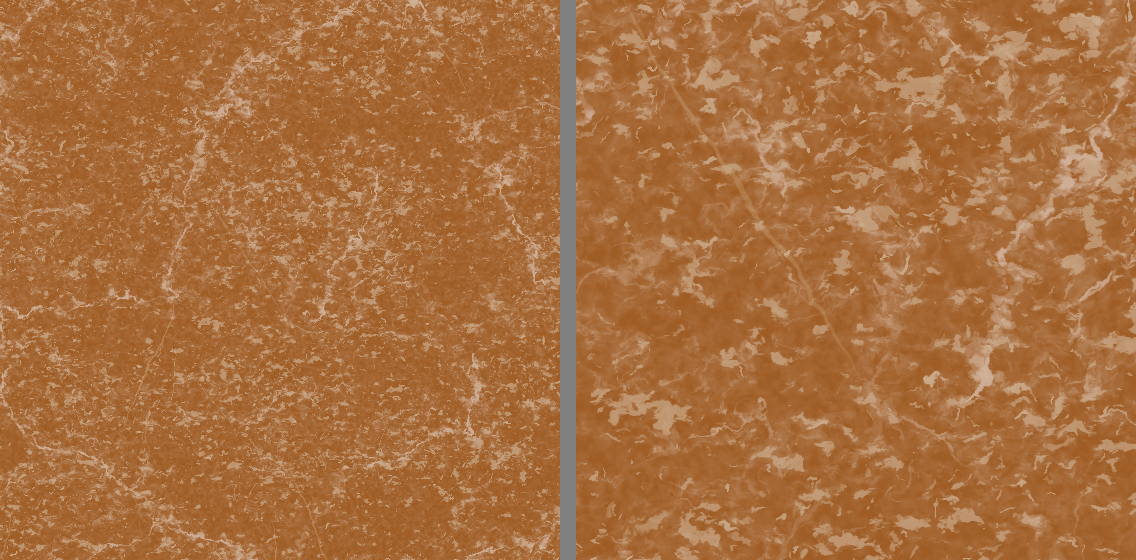
Left, the full canvas; right, a detail of the centre.
A WebGL 2 fragment shader for this texture:

```glsl
#version 300 es
precision highp float;
// Russet marble with crinkled pale veins, hairline cracks and scattered flecks.

uniform vec2 u_resolution;
out vec4 fragColor;

const vec3 BASE_COLOR  = vec3(0.632, 0.378, 0.166);
const vec3 HAZE_COLOR  = vec3(0.800, 0.660, 0.555);
const vec3 VEIN_COLOR  = vec3(0.825, 0.705, 0.625);
const vec3 FLECK_COLOR = vec3(0.815, 0.710, 0.600);
const vec3 HAIR_COLOR  = vec3(0.790, 0.650, 0.480);

const float WARP_AMOUNT    = 0.11;   // large bends of the veins
const float CRINKLE_AMOUNT = 0.026;  // jagged small-scale bends
const float GRAIN_AMOUNT   = 0.42;
const float CLOUD_AMOUNT   = 0.05;
const float WISP_AMOUNT    = 0.30;
const float SCRATCH_AMOUNT = 0.42;
const float FLECK_TILT     = 0.3;
const float HAIR_TILT      = 1.7;

vec2 hash(vec2 p) {
    vec3 q = fract(p.xyx * vec3(0.1031, 0.1030, 0.0973));
    q += dot(q, q.yzx + 33.33);
    return fract((q.xx + q.yz) * q.zy);
}

// Two independent channels of value noise.
vec2 noise(vec2 p) {
    vec2 c = floor(p), f = fract(p);
    f = f * f * (3.0 - 2.0 * f);
    return mix(mix(hash(c), hash(c + vec2(1, 0)), f.x),
               mix(hash(c + vec2(0, 1)), hash(c + vec2(1, 1)), f.x), f.y);
}

vec2 fbm(vec2 p) {
    vec2 sum = vec2(0.0);
    float gain = 0.5, total = 0.0;
    for (int i = 0; i < 5; i++) {
        sum += gain * noise(p);
        total += gain;
        gain *= 0.56;
        p = mat2(1.6, 1.2, -1.2, 1.6) * p + 19.7;
    }
    return sum / total;
}

// Thin lines where the noise crosses its middle value.
float ridges(vec2 p, float sharpness) {
    return pow(1.0 - abs(2.0 * fbm(p).x - 1.0), sharpness);
}

// Network along cell borders: x is the sharp core, y the soft halo.
vec2 veins(vec2 p, float width, float keep) {
    vec2 cell = floor(p), nearCell = cell, nearOffset = vec2(0.0);
    float best = 9.0;
    for (int j = -1; j <= 1; j++)
    for (int i = -1; i <= 1; i++) {
        vec2 c = cell + vec2(i, j);
        vec2 r = c + hash(c) - p;
        if (dot(r, r) < best) { best = dot(r, r); nearCell = c; nearOffset = r; }
    }
    vec2 result = vec2(0.0);
    float nearKey = hash(nearCell + 71.0).x;
    for (int j = -2; j <= 2; j++)
    for (int i = -2; i <= 2; i++) {
        if (i == 0 && j == 0) continue;
        vec2 c = nearCell + vec2(i, j);
        vec2 r = c + hash(c) - p;
        float d = dot(0.5 * (r + nearOffset), normalize(r - nearOffset));
        float key = fract(nearKey + hash(c + 71.0).x);
        float strength = smoothstep(1.0 - keep, 1.3 - keep, key);
        float core = 1.0 - smoothstep(width * 0.35, width, d);
        result = max(result, strength * vec2(core, exp(-d / (width * 3.5))));
    }
    return result;
}

// Scattered slim ellipses, at most one per grid cell.
float streaks(vec2 p, float tilt, float spread, vec2 size, float keep) {
    vec2 cell = floor(p);
    float result = 0.0;
    for (int j = -1; j <= 1; j++)
    for (int i = -1; i <= 1; i++) {
        vec2 c = cell + vec2(i, j);
        vec2 shape = hash(c + 57.0), look = hash(c + 131.0);
        float angle = tilt + spread * (2.0 * shape.x - 1.0);
        vec2 axis = vec2(cos(angle), sin(angle)), r = p - c - hash(c);
        vec2 q = vec2(dot(r, axis), dot(r, vec2(-axis.y, axis.x)));
        float e = length(q / (size * mix(0.4, 1.0, shape.y * shape.y)));
        float present = smoothstep(0.0, 0.1, keep - look.x);
        result = max(result, present * mix(0.4, 1.0, look.y) * (1.0 - smoothstep(0.6, 1.1, e)));
    }
    return result;
}

void main() {
    vec2 uv = gl_FragCoord.xy / u_resolution.y;
    vec2 warp = (fbm(uv * 8.0 + 3.0) - 0.5) * WARP_AMOUNT;
    vec2 crinkle = (fbm(uv * 70.0) - 0.5) * CRINKLE_AMOUNT;
    vec2 bent = uv + warp + crinkle;
    vec2 broad = smoothstep(0.3, 0.7, fbm(uv * vec2(6.0, 9.0) + 8.0));
    vec2 ragged = smoothstep(0.40, 0.58, fbm(uv * vec2(60.0, 80.0) + 5.0));

    // Stone body: grain, faint clouds, wisps and a dense web of scratches.
    float grain = (fbm(uv * 210.0 + 31.0).x - 0.5) * GRAIN_AMOUNT;
    float wisps = ridges((bent - 0.3 * crinkle) * vec2(15.0, 23.0), 22.0);
    float scratches = ridges((uv + 0.8 * crinkle) * vec2(34.0, 56.0) + 13.0, 18.0);
    float haze = 0.01 + grain + CLOUD_AMOUNT * broad.x * ragged.y
               + WISP_AMOUNT * wisps * mix(0.25, 1.0, broad.y) * mix(0.4, 1.0, ragged.x)
               + SCRATCH_AMOUNT * scratches * mix(0.3, 1.0, broad.x) * ragged.y;
    vec3 color = mix(BASE_COLOR, HAZE_COLOR, clamp(haze, -0.06, 1.0));

    // Vein networks from coarse to fine, with crumbs beside them.
    vec2 coarse = veins(bent * vec2(3.0, 4.3) + 4.0, 0.0125, 0.65);
    vec2 medium = veins(bent * vec2(6.5, 9.5) + 17.0, 0.019, 0.6);
    vec2 fine = veins((uv + 0.7 * warp + 0.9 * crinkle) * vec2(14.0, 19.0) + 41.0, 0.026, 0.5);
    float halo = max(coarse.y, 0.6 * medium.y);
    float flakes = fbm((uv + 0.4 * crinkle) * vec2(75.0, 115.0) + 23.0).x;
    float crumbs = halo * smoothstep(0.53, 0.60, flakes);
    float vein = max(coarse.x * mix(0.3, 0.9, ragged.x),
                     medium.x * mix(0.12, 0.75, ragged.y) * mix(0.4, 1.0, broad.y));
    vein = max(vein, fine.x * 0.6 * mix(0.15, 1.0, ragged.x) * mix(0.25, 1.0, broad.x));
    color = mix(color, HAZE_COLOR, 0.08 * halo);
    color = mix(color, VEIN_COLOR, max(vein, 0.7 * crumbs));

    // Long thin cracks, then flecks gathered in clumps.
    float hair = streaks((uv + 0.3 * warp + 0.15 * crinkle) * 6.0, HAIR_TILT, 0.6, vec2(0.95, 0.010), 0.4);
    color = mix(color, HAIR_COLOR, 0.8 * hair);
    vec2 chipped = uv + 0.8 * crinkle;
    float clump = 0.10 + 0.50 * broad.y + 0.25 * halo;
    float fleck = streaks(chipped * 65.0, FLECK_TILT, 0.8, vec2(0.45, 0.15), clump);
    fleck = max(fleck, 0.8 * streaks(chipped * 120.0 + 9.0, FLECK_TILT, 1.2, vec2(0.42, 0.20), clump));
    fleck = max(fleck, streaks(chipped * 28.0 + 37.0, FLECK_TILT, 0.7, vec2(0.40, 0.10), 0.4 * clump));
    float chips = smoothstep(0.64, 0.72, flakes + 0.06 * (broad.y - 0.5));
    color = mix(color, FLECK_COLOR, max(0.85 * fleck, 0.6 * chips));

    fragColor = vec4(color, 1.0);
}
```
